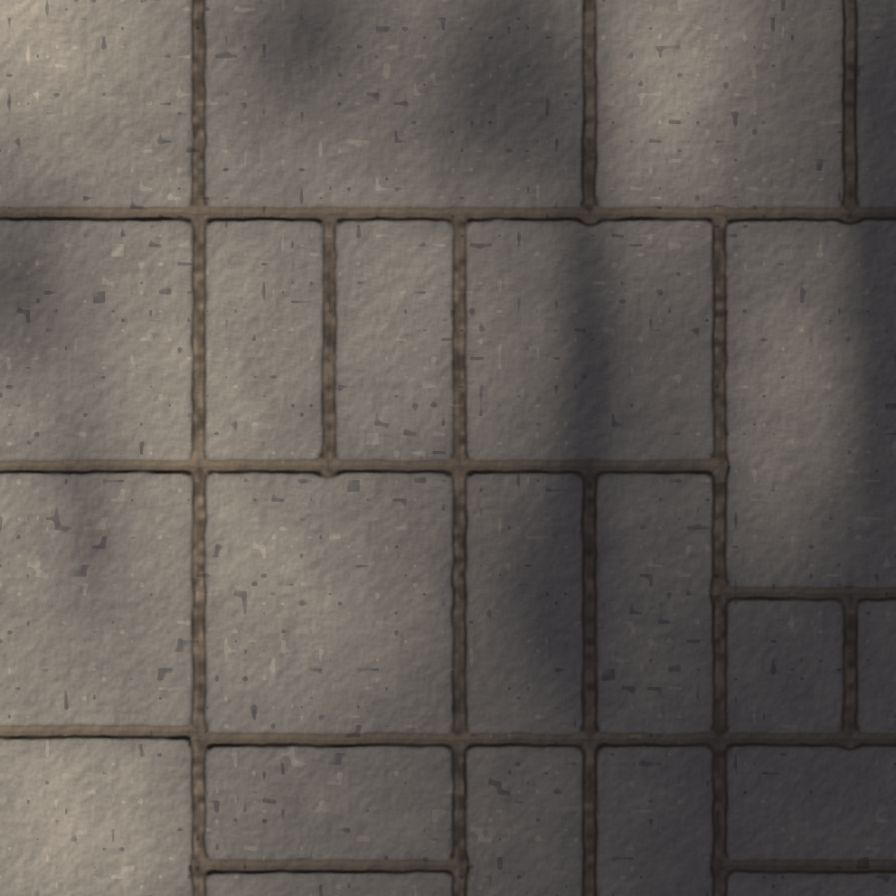
Give the GLSL for this texture, as a three.js fragment shader.

```glsl
varying vec2 vUv;

const vec3 SHADE = vec3(0.25, 0.24, 0.245);
const vec3 LIGHT = vec3(0.60, 0.56, 0.51);
const vec3 SOIL = vec3(0.12, 0.105, 0.095);
const vec3 SAND_TINT = vec3(0.84, 0.79, 0.73);
const float PITCH = 0.1453;        // spacing of the upright joints
const float FIRST_JOINT = 0.222;
const float JOINT_HALF = 0.0068;
const float LINE_WIDTH = 0.0023;
const float CORNER = 0.012;
const float WOBBLE = 0.004;
const float GRAIN = 0.17;

float hash(vec2 p) {
  return fract(sin(dot(p, vec2(127.1, 311.7))) * 43758.5);
}

float noise(vec2 p) {
  vec2 i = floor(p), f = fract(p);
  f = f * f * (3.0 - 2.0 * f);
  return mix(mix(hash(i), hash(i + vec2(1.0, 0.0)), f.x),
             mix(hash(i + vec2(0.0, 1.0)), hash(i + 1.0), f.x), f.y);
}

float fbm(vec2 p) {
  float sum = 0.0, amp = 0.5;
  for (int i = 0; i < 4; i++) {
    sum += amp * noise(p);
    p = p * 2.03 + 17.0;
    amp *= 0.5;
  }
  return sum;
}

// Distance to the upright joints of one course; each bit enables a column.
float uprights(vec2 p, float bits, float low, float high) {
  float d = 1.0;
  float beyond = max(max(low - p.y, p.y - high), 0.0);
  for (int k = 0; k < 6; k++) {
    float x = FIRST_JOINT + PITCH * float(k);
    if (mod(bits, 2.0) > 0.5) d = min(d, length(vec2(p.x - x, beyond)));
    bits = floor(bits * 0.5);
  }
  return d;
}

// Distance and signed height relative to a level joint between two columns.
vec2 bed(vec2 p, float y, float from, float to) {
  vec2 span = FIRST_JOINT + PITCH * vec2(from, to);
  float beyond = max(max(span.x - p.x, p.x - span.y), 0.0);
  return vec2(length(vec2(beyond, p.y - y)), p.y - y);
}

vec2 nearest(vec2 a, vec2 b) {
  return a.x < b.x ? a : b;
}

float smoothMin(float a, float b, float k) {
  float h = max(k - abs(a - b), 0.0) / k;
  return min(a, b) - 0.25 * k * h * h;
}

float patchAt(vec2 p, vec2 centre, vec2 size) {
  vec2 q = (p - centre) / size;
  return exp(-dot(q, q));
}

// Dappled light falling across the paving.
float daylight(vec2 p) {
  p += 0.05 * (vec2(fbm(p * 5.0), fbm(p * 5.0 + 31.0)) - 0.47);
  float l = 0.54 - 0.42 * p.x + 0.22 * p.x * p.y;
  l += 0.12 * patchAt(p, vec2(0.04, 0.98), vec2(0.10, 0.09));
  l += 0.10 * patchAt(p, vec2(0.23, 0.58), vec2(0.08, 0.20));
  l += 0.10 * patchAt(p, vec2(0.45, 0.66), vec2(0.12, 0.16));
  l += 0.17 * patchAt(p, vec2(0.74, 0.92), vec2(0.09, 0.16));
  l += 0.16 * patchAt(p, vec2(0.88, 0.54), vec2(0.08, 0.20));
  l += 0.11 * patchAt(p, vec2(0.34, 0.34), vec2(0.13, 0.14));
  l += 0.10 * patchAt(p, vec2(0.10, 0.08), vec2(0.12, 0.14));
  l -= 0.19 * patchAt(p, vec2(0.00, 0.69), vec2(0.08, 0.11));
  l -= 0.10 * patchAt(p, vec2(0.09, 0.43), vec2(0.04, 0.12));
  l -= 0.16 * patchAt(p, vec2(0.33, 0.98), vec2(0.07, 0.10));
  l -= 0.15 * patchAt(p, vec2(0.57, 0.91), vec2(0.10, 0.13));
  l -= 0.13 * patchAt(p, vec2(0.65, 0.62), vec2(0.04, 0.20));
  l -= 0.10 * patchAt(p, vec2(0.62, 0.33), vec2(0.07, 0.14));
  l -= 0.12 * patchAt(p, vec2(1.00, 0.78), vec2(0.05, 0.30));
  return max(l, 0.235);
}

void main() {
  vec2 p = vUv + WOBBLE * (vec2(fbm(vUv * 45.0), fbm(vUv * 45.0 + 9.0)) - 0.47);

  // Courses of slabs of mixed sizes
  float side = uprights(p, 41.0, 0.758, 1.1);
  side = min(side, uprights(p, 23.0, 0.475, 0.758));
  side = min(side, uprights(p, 29.0, -0.1, 0.475));
  side = min(side, uprights(p, 32.0, 0.172, 0.336));
  vec2 level = nearest(bed(p, 0.762, -2.0, 6.0), bed(p, 0.480, -2.0, 4.0));
  level = nearest(level, bed(p, 0.338, 4.0, 6.0));
  level = nearest(level, nearest(bed(p, 0.184, -2.0, 0.0), bed(p, 0.175, 0.0, 6.0)));
  level = nearest(level, nearest(bed(p, 0.034, 0.0, 2.0), bed(p, 0.034, 4.0, 6.0)));
  float d = smoothMin(side, level.x, CORNER);

  // Rough stone with raked light, pits and pale flecks
  float light = daylight(vUv);
  float relief = fbm(vUv * 110.0) - fbm((vUv + vec2(0.003, -0.003)) * 110.0);
  float tone = light * (1.0 + 1.6 * GRAIN * relief + GRAIN * (fbm(vUv * 28.0) - 0.47));
  float speck = noise(vUv * 95.0 + 40.0);
  tone *= 1.0 - 0.22 * smoothstep(0.88, 0.97, speck) + 0.12 * smoothstep(0.12, 0.03, speck) * 0.0;
  tone *= 1.0 + 0.14 * (1.0 - smoothstep(0.03, 0.12, speck));

  // Worn edges and the sand in the joints
  float levelNear = smoothstep(-0.004, 0.004, side - level.x);
  float below = 1.0 - smoothstep(-0.002, 0.002, level.y);
  tone *= 1.0 - 0.16 * exp(-d / 0.009) * (1.0 - 0.8 * levelNear * (1.0 - below));
  float fill = 1.0 - smoothstep(JOINT_HALF - 0.0015, JOINT_HALF + 0.0015, d);
  float pebbles = 0.78 + 0.5 * noise(vUv * 120.0);
  vec3 colour = mix(SHADE, LIGHT, (tone - 0.25) / 0.35);
  colour *= mix(vec3(1.0), SAND_TINT * mix(pebbles, 1.05, levelNear), fill);

  // Dark gaps, deepest under the upper edge of each slab
  float rim = (d - JOINT_HALF) / LINE_WIDTH;
  float sideDepth = mix(0.70, 0.36, smoothstep(0.26, 0.46, light));
  float depth = mix(sideDepth, mix(0.10, 0.92, below), levelNear);
  depth *= 0.7 + 0.6 * noise(vUv * 50.0);
  colour = mix(colour, SOIL, clamp(depth * exp(-rim * rim), 0.0, 1.0));

  gl_FragColor = vec4(colour, 1.0);
}
```
